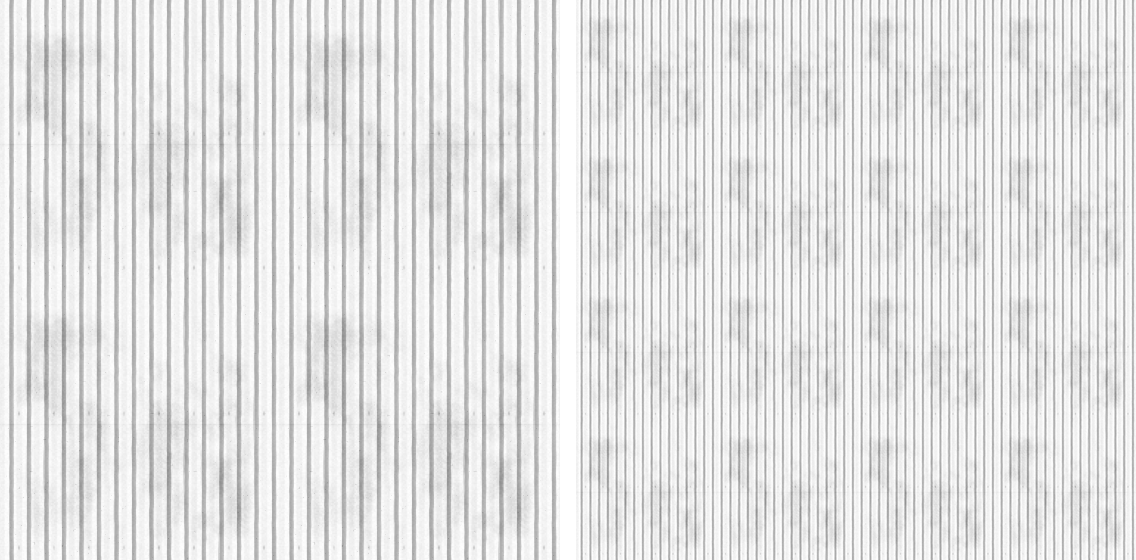
Left, the tile; right, the same tile 2 across and 2 down.
Give the GLSL for this texture, as a WebGL 2 fragment shader.

```glsl
#version 300 es
precision highp float;

uniform vec2 u_resolution;
out vec4 fragColor;

#define SHEETS 2.0        // sheet repeats across and up the canvas
#define RIBS 16.0         // ribs per sheet
#define GROOVE_POS 0.66   // groove centre within one rib
#define GROOVE_HALF 0.125 // half width of the groove
#define CREST_POS 0.10    // centre of the dull strip within one rib
#define CREST_HALF 0.16   // half width of the dull strip
#define SEAM_Y 0.484      // height of the overlap in a sheet
#define STAIN 0.11        // strength of the dirt
#define GRAIN 0.055       // strength of the fine speckle

const vec3 PAINT = vec3(0.982);
const vec3 DULL = vec3(0.94);
const vec3 GROOVE_DARK = vec3(0.69);
const vec3 GROOVE_LIGHT = vec3(0.76);
const vec3 FASTENER = vec3(0.70);

float hash(vec2 p) {
  return fract(sin(dot(p, vec2(127.1, 311.7))) * 43758.5453);
}

// Value noise that wraps after a whole number of cells per sheet
float noise(vec2 sheet, vec2 cells) {
  vec2 p = sheet * cells;
  vec2 i = floor(p);
  vec2 f = p - i;
  f = f * f * (3.0 - 2.0 * f);
  vec2 a = mod(i, cells);
  vec2 b = mod(i + 1.0, cells);
  return mix(mix(hash(a), hash(vec2(b.x, a.y)), f.x),
             mix(hash(vec2(a.x, b.y)), hash(b), f.x), f.y);
}

float cloud(vec2 sheet) {
  float sum = 0.0;
  float weight = 0.5;
  vec2 cells = vec2(7.0, 5.0);
  for (int i = 0; i < 5; i++) {
    sum += weight * noise(sheet, cells);
    weight *= 0.55;
    cells *= 2.0;
  }
  return sum / 1.06;
}

// Soft-edged strip: 1 within halfWidth of zero
float strip(float d, float halfWidth, float blur) {
  return 1.0 - smoothstep(halfWidth - blur, halfWidth + blur, abs(d));
}

// Small upright fasteners on every second rib, in two rows per sheet
float fasteners(vec2 sheet, float pixel) {
  float columns = RIBS * 0.5;
  float dx = (fract(sheet.x * columns) - 0.542) / columns;
  float mask = 0.0;
  for (int i = 0; i < 2; i++) {
    float row = mix(0.044, 0.523, float(i));
    float d = length(vec2(dx, (sheet.y - row) * 0.5)) - 0.0028;
    float blur = max(pixel, 0.0016);
    float strength = 0.45 + 0.5 * hash(vec2(floor(sheet.x * columns), row));
    mask = max(mask, strength * (1.0 - smoothstep(-blur, blur, d)));
  }
  return mask;
}

void main() {
  vec2 sheet = fract(gl_FragCoord.xy / u_resolution * SHEETS);
  float pixel = SHEETS / min(u_resolution.x, u_resolution.y);
  float ribPixel = pixel * RIBS;

  // Position across one rib, with slightly uneven groove edges
  float rib = fract(sheet.x * RIBS);
  float wobble = noise(sheet, vec2(RIBS, 40.0)) - 0.5;
  float d = rib - GROOVE_POS + 0.025 * wobble;
  float crest = abs(fract(rib - CREST_POS + 0.5) - 0.5);

  // Painted metal with a dull strip along each crest
  float dirt = smoothstep(0.42, 0.78, cloud(sheet));
  float streak = noise(sheet, vec2(RIBS * 3.0, 9.0));
  float dull = strip(crest, CREST_HALF, max(ribPixel, 0.05));
  vec3 color = mix(PAINT, DULL, dull * (0.65 + 0.5 * streak));

  // Shaded groove, darkest on its left side
  float groove = strip(d, GROOVE_HALF, max(0.6 * ribPixel, 0.035));
  vec3 shade = mix(GROOVE_DARK, GROOVE_LIGHT,
                   smoothstep(-0.04, GROOVE_HALF, d));
  shade += 0.05 * (noise(sheet, vec2(RIBS, 11.0)) - 0.5);
  color = mix(color, shade, groove);

  // Broken hairline beside the groove
  float hairline = strip(d + 0.17, 0.02, max(0.5 * ribPixel, 0.02));
  float broken = smoothstep(0.55, 0.9, noise(sheet.yx, vec2(6.0, RIBS)));
  color -= 0.16 * hairline * broken;

  // Overlap of sheets: thin line with a faint shadow below
  float below = SEAM_Y - sheet.y;
  float seam = strip(below, 0.0016, max(pixel, 0.0012));
  float shadow = smoothstep(0.0, 0.002, below) * exp(-max(below, 0.0) * 45.0);
  float worn = noise(sheet, vec2(24.0, 20.0));
  color -= (0.07 * seam + 0.025 * shadow) * worn;

  color = mix(color, FASTENER, fasteners(sheet, pixel));

  // Dirt, fine speckle and sparse pits
  float speckle = noise(sheet, vec2(190.0)) - 0.5;
  float pits = smoothstep(0.93, 1.0, noise(sheet.yx, vec2(130.0)));
  color -= STAIN * dirt * (0.55 + 0.45 * streak);
  color += GRAIN * speckle * (0.6 + 0.6 * dirt) - 0.10 * pits;

  fragColor = vec4(clamp(color, 0.0, 1.0), 1.0);
}
```
